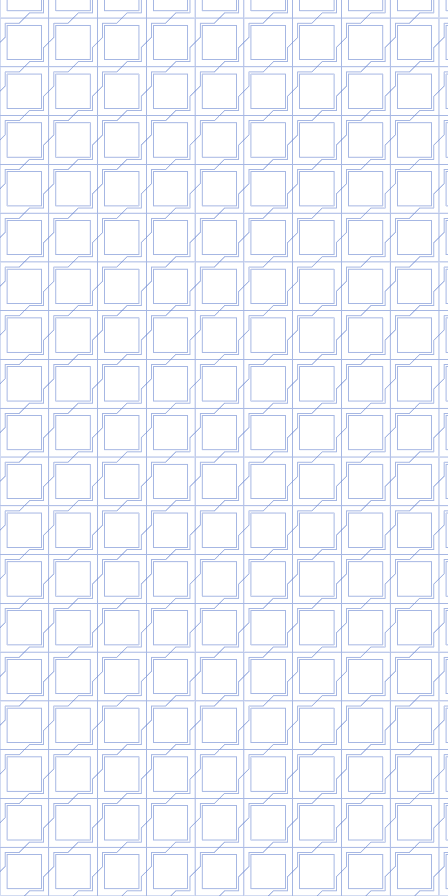
Write a WebGL 2 fragment shader that draws this pattern.

```glsl
#version 300 es
precision highp float;

uniform vec2 u_resolution;
out vec4 outColor;

// Lengths below the repeat count are in units of one cell.
const float CELLS_ACROSS = 9.185;
const float LINE_WIDTH = 0.0112;
const float SQUARE_HALF = 0.352;
const vec2 SQUARE_CENTER = vec2(0.497, 0.5);
const float LINK_OFFSET = 0.105;   // gap between grid line and link
const float LINK_REACH = 0.395;    // distance from link center to its corner
const vec3 PAPER = vec3(1.0);
const vec3 INK = vec3(0.36, 0.48, 0.80);

float segmentDistance(vec2 p, vec2 a, vec2 b) {
    vec2 ab = b - a;
    float t = clamp(dot(p - a, ab) / dot(ab, ab), 0.0, 1.0);
    return length(p - a - ab * t);
}

float boxOutline(vec2 p, float halfSize) {
    vec2 d = abs(p) - halfSize;
    return abs(length(max(d, 0.0)) + min(max(d.x, d.y), 0.0));
}

// Stepped link between neighbouring cells, point-symmetric about its center
float linkDistance(vec2 p) {
    p = p.y < 0.0 ? -p : p;
    vec2 corner = vec2(-LINK_OFFSET, LINK_REACH);
    vec2 bend = vec2(-LINK_OFFSET, LINK_OFFSET);
    return min(segmentDistance(p, corner, bend),
               segmentDistance(p, bend, vec2(0.0)));
}

// Share of a pixel covered by a line, also right for sub-pixel widths
float lineCoverage(float dist, float pixel) {
    float halfWidth = 0.5 * LINE_WIDTH;
    float lower = max(dist - 0.5 * pixel, -halfWidth);
    float upper = min(dist + 0.5 * pixel, halfWidth);
    return clamp((upper - lower) / pixel, 0.0, 1.0);
}

void main() {
    float pixel = CELLS_ACROSS / u_resolution.x;
    vec2 position = gl_FragCoord.xy * pixel;

    // Cell coordinates run rightward and downward
    vec2 cell = fract(vec2(position.x, -position.y));
    vec2 fromCenter = cell - 0.5;
    vec2 fromEdge = fract(cell + 0.5) - 0.5;

    // Grid, inner square and links
    float grid = min(abs(fromEdge.x), abs(fromEdge.y));
    float square = boxOutline(cell - SQUARE_CENTER, SQUARE_HALF);
    float sideLink = linkDistance(vec2(fromEdge.x, fromCenter.y));
    float floorLink = linkDistance(vec2(fromEdge.y, fromCenter.x));
    float links = min(sideLink, floorLink);

    // Blend the line layers over the paper
    float clear = (1.0 - lineCoverage(grid, pixel))
                * (1.0 - lineCoverage(square, pixel))
                * (1.0 - lineCoverage(links, pixel));
    outColor = vec4(mix(INK, PAPER, clear), 1.0);
}
```
